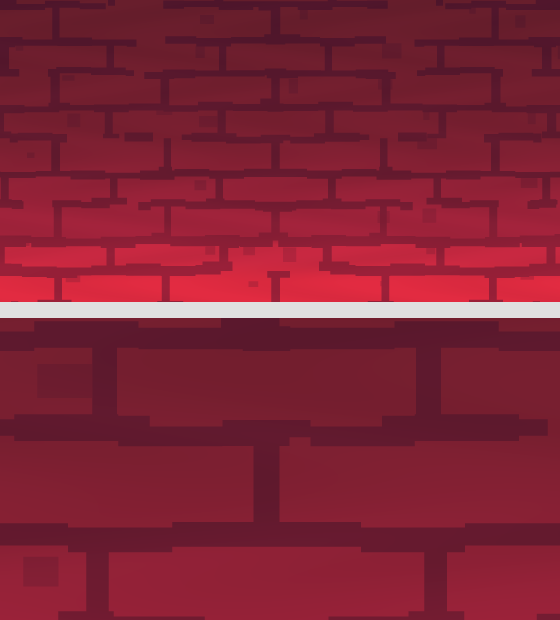
Top, the full canvas; bottom, a detail of the centre.
Give the GLSL for this pattern, as a WebGL 2 fragment shader.

```glsl
#version 300 es
precision highp float;
// Worn red brick wall: stepped mortar joints, dark above and glowing below.

uniform vec2 u_resolution;
out vec4 fragColor;

const float PAIR_HEIGHT = 0.2195;  // one tall course plus one short course
const float TALL_COURSE = 0.119;
const float FIRST_JOINT = 0.019;
const float HALF_BRICK = 0.181;
const int SAMPLES = 4;

float hash(vec2 cell, float seed) {
    return fract(sin(dot(cell, vec2(127.1, 311.7)) + seed * 74.7) * 4375.85);
}

float box(vec2 p, vec2 center, vec2 halfSize) {
    vec2 d = abs(p - center) - halfSize;
    return step(max(d.x, d.y), 0.0);
}

// Depth of the joint that tops a given course.
float jointDepth(float course) {
    return FIRST_JOINT + floor(course * 0.5) * PAIR_HEIGHT + mod(course, 2.0) * TALL_COURSE;
}

float courseAt(float depth) {
    float q = (depth - FIRST_JOINT) / PAIR_HEIGHT;
    return 2.0 * floor(q) + step(TALL_COURSE, fract(q) * PAIR_HEIGHT);
}

// Horizontal joint: stepped in height and thickness, with missing lengths.
float bedJoint(vec2 p, float course) {
    float shift = hash(vec2(course, 3.0), 1.0);
    vec2 cell = vec2(floor(abs(p.x) / 0.115 + shift), course);
    vec2 gapCell = vec2(floor(abs(p.x) / 0.095 + shift * 3.0), course);
    float gapChance = mix(0.2, 0.06, mod(course, 2.0));
    float present = step(gapChance, hash(gapCell, 2.0));
    float center = jointDepth(course) + (hash(cell, 3.0) - 0.5) * 0.013;
    float thick = mix(0.009, 0.015, hash(cell, 4.0));
    thick *= 1.0 + 0.45 * smoothstep(0.74, 0.85, center);
    return present * step(abs(p.y - center), thick);
}

// Vertical joint with broken blocks widening its head and foot.
float headJoint(vec2 p, float course) {
    float odd = mod(course, 2.0);
    float slot = 2.0 * floor((p.x / HALF_BRICK - odd) * 0.5 + 0.5) + odd;
    vec2 id = vec2(abs(slot), course);
    float x = sign(slot) * (abs(slot) * HALF_BRICK + (hash(id, 5.0) - 0.5) * 0.022);
    float top = jointDepth(course);
    float bottom = jointDepth(course + 1.0);
    float halfWidth = mix(0.011, 0.016, hash(id, 6.0));
    float stem = step(abs(p.x - x), halfWidth) * step(0.06, hash(id, 7.0));

    vec2 cap = vec2(mix(0.02, 0.085, hash(id, 8.0)), mix(0.012, 0.027, hash(id, 9.0)));
    vec2 foot = vec2(mix(0.02, 0.06, hash(id, 10.0)), mix(0.012, 0.032, hash(id, 11.0)));
    float lean = (hash(vec2(slot, course), 12.0) - 0.5) * 0.05;
    float head = box(p, vec2(x + lean, top), cap) * step(0.4, hash(id, 13.0));
    float base = box(p, vec2(x - lean, bottom), foot) * step(0.35, hash(id, 14.0));
    return max(stem, max(head, base));
}

// Cellular scatter of small, faint stains.
float stains(vec2 p) {
    vec2 grid = p / vec2(0.15, 0.11);
    vec2 cell = floor(grid);
    vec2 center = 0.3 + 0.4 * vec2(hash(cell, 15.0), hash(cell, 16.0));
    vec2 size = vec2(0.06, 0.08) + 0.16 * vec2(hash(cell, 17.0), hash(cell, 18.0));
    return box(fract(grid), center, size) * step(0.8, hash(cell, 19.0));
}

float mortar(vec2 p) {
    float course = courseAt(p.y);
    float beds = max(bedJoint(p, course), bedJoint(p, course + 1.0));
    float joints = max(beds, headJoint(p, course));
    return max(joints, 0.45 * stains(p));
}

vec3 brickColor(float depth) {
    vec3 c = mix(vec3(0.40, 0.115, 0.17), vec3(0.46, 0.12, 0.185), smoothstep(0.0, 0.42, depth));
    c = mix(c, vec3(0.63, 0.135, 0.23), smoothstep(0.38, 0.78, depth));
    c = mix(c, vec3(0.77, 0.155, 0.25), smoothstep(0.785, 0.815, depth));
    return mix(c, vec3(0.87, 0.165, 0.25), smoothstep(0.85, 0.94, depth));
}

vec3 mortarColor(float depth) {
    vec3 c = mix(vec3(0.31, 0.085, 0.17), vec3(0.38, 0.10, 0.18), smoothstep(0.0, 0.55, depth));
    return mix(c, vec3(0.60, 0.125, 0.22), smoothstep(0.5, 0.95, depth));
}

void main() {
    float aspect = u_resolution.x / u_resolution.y;
    float coverage = 0.0;
    // Average a small grid of samples for smooth edges.
    for (int i = 0; i < SAMPLES * SAMPLES; i++) {
        vec2 offset = (vec2(i % SAMPLES, i / SAMPLES) + 0.5) / float(SAMPLES) - 0.5;
        vec2 p = (gl_FragCoord.xy + offset) / u_resolution.y;
        coverage += mortar(vec2(p.x - 0.492 * aspect, 1.0 - p.y));
    }
    coverage /= float(SAMPLES * SAMPLES);

    vec2 uv = gl_FragCoord.xy / u_resolution;
    float depth = 1.0 - uv.y;
    float mottling = 1.0 + 0.02 * sin(uv.x * 17.0 + 3.0 * sin(uv.y * 23.0));
    vec3 color = mix(brickColor(depth), mortarColor(depth), coverage);
    fragColor = vec4(color * mottling, 1.0);
}
```
